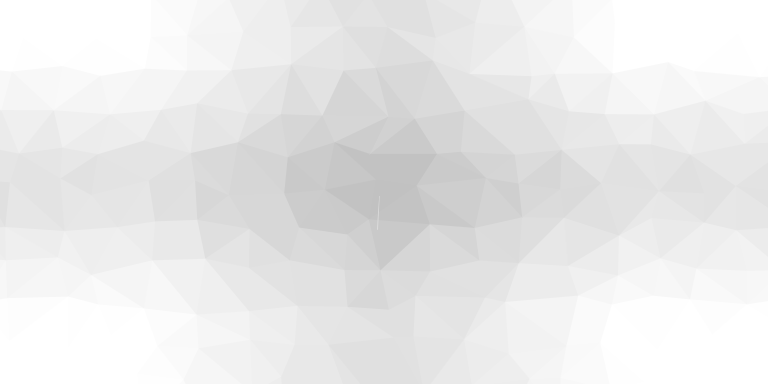
Give the GLSL for this background, as a Shadertoy shader.

```glsl
const vec2 CELL = vec2(0.12, 0.102);          // mesh spacing in canvas heights
const vec2 MESH_ORIGIN = vec2(0.03, 0.002);
const vec2 JITTER = vec2(0.30, 0.25);         // vertex offset in cells
const vec2 CENTER = vec2(1.0, 0.513);
const vec2 BAND_REACH = vec2(0.625, 0.345);   // half widths of the crossing bands
const vec2 BAND_DEPTH = vec2(0.13, 0.122);    // darkening of each band
const vec2 CORE_CENTER = vec2(1.008, 0.512);
const float CORE_RADIUS = 0.112;
const float CORE_DEPTH = 0.24;
const float FACET_VARIATION = 0.09;
const vec2 SLIVER_BASE = vec2(0.983, 0.403);
const vec2 SLIVER_TIP = vec2(0.988, 0.488);
const float SLIVER_WIDTH = 0.0014;
const float SLIVER_TONE = 0.86;

vec2 hash2(vec2 p) {
    vec3 q = fract(p.xyx * vec3(0.1031, 0.1030, 0.0973) + 0.37);
    q += dot(q, q.yzx + 33.33);
    return fract((q.xx + q.yz) * q.zy);
}

vec2 meshVertex(vec2 id) {
    vec2 offset = (hash2(id + 40.0) * 2.0 - 1.0) * JITTER;
    return MESH_ORIGIN + (id + offset) * CELL;
}

// Signed distance to the line a-b, positive on its left
float leftOf(vec2 p, vec2 a, vec2 b) {
    vec2 edge = normalize(b - a);
    return edge.x * (p.y - a.y) - edge.y * (p.x - a.x);
}

// Flat tone of a facet, sampled at its centroid
float facetTone(vec2 c) {
    vec2 falloff = max(1.0 - abs(c - CENTER) / BAND_REACH, 0.0);
    float depth = dot(falloff, BAND_DEPTH);
    float variation = hash2(floor(c * 900.0)).x * 2.0 - 1.0;
    depth *= 1.0 + FACET_VARIATION * variation;
    if (distance(c, CORE_CENTER) < CORE_RADIUS) depth = CORE_DEPTH + 0.004 * variation;
    return 1.0 - depth;
}

// Adds a counterclockwise triangle as (tone * coverage, coverage)
void addFacet(inout vec2 sum, vec2 p, vec2 a, vec2 b, vec2 c, float pixel) {
    float inside = min(leftOf(p, a, b), min(leftOf(p, b, c), leftOf(p, c, a)));
    float coverage = clamp(0.5 + inside / pixel, 0.0, 1.0);
    if (coverage > 0.0) sum += coverage * vec2(facetTone((a + b + c) / 3.0), 1.0);
}

float sliverMask(vec2 p, float pixel) {
    vec2 axis = SLIVER_TIP - SLIVER_BASE;
    float t = clamp(dot(p - SLIVER_BASE, axis) / dot(axis, axis), 0.0, 1.0);
    float d = distance(p, SLIVER_BASE + t * axis) - SLIVER_WIDTH * (1.0 - 0.6 * t);
    return clamp(0.5 - d / pixel, 0.0, 1.0);
}

void mainImage(out vec4 fragColor, in vec2 fragCoord) {
    float pixel = 1.0 / iResolution.y;
    vec2 p = fragCoord * pixel;
    p.x += 1.0 - 0.5 * iResolution.x * pixel;
    vec2 home = floor((p - MESH_ORIGIN) / CELL);

    // Jittered quads, each split along its shorter diagonal
    vec2 sum = vec2(0.0);
    for (int j = -1; j <= 1; j++) {
        for (int i = -1; i <= 1; i++) {
            vec2 id = home + vec2(i, j);
            vec2 a = meshVertex(id);
            vec2 b = meshVertex(id + vec2(1.0, 0.0));
            vec2 c = meshVertex(id + vec2(1.0, 1.0));
            vec2 d = meshVertex(id + vec2(0.0, 1.0));
            if (distance(a, c) < distance(b, d)) {
                addFacet(sum, p, a, b, c, pixel);
                addFacet(sum, p, a, c, d, pixel);
            } else {
                addFacet(sum, p, a, b, d, pixel);
                addFacet(sum, p, b, c, d, pixel);
            }
        }
    }
    float tone = sum.x / max(sum.y, 0.0001);

    // Thin bright gap inside the core
    tone = mix(tone, SLIVER_TONE, sliverMask(p, pixel));
    fragColor = vec4(vec3(tone), 1.0);
}
```
